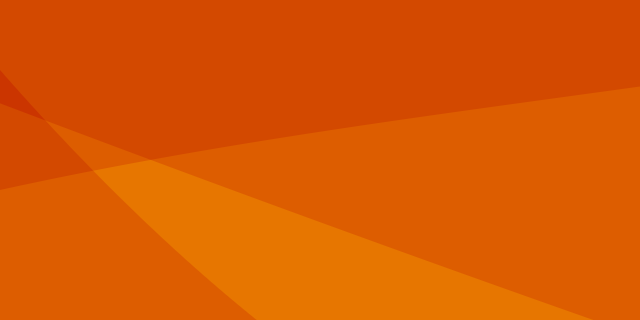
Write a WebGL 1 fragment shader that draws this background.

```glsl
precision highp float;

// Flat orange background cut by three gently curved edges.
// Each edge is a cubic y(x); crossing it raises or lowers a tone level,
// and the summed level picks one of four oranges.

uniform vec2 u_resolution;

// Edge coefficients: constant, x, x^2, x^3, in units of canvas height
#define RISING_EDGE  vec4(0.4063, 0.2197, -0.0464, 0.0087)
#define FALLING_EDGE vec4(0.6771, -0.3785, 0.0072, 0.0)
#define STEEP_EDGE   vec4(0.7813, -1.1412, 0.2085, 0.0)

// Tones from darkest to lightest
#define RUST   vec3(0.796, 0.208, 0.0)
#define EMBER  vec3(0.827, 0.286, 0.0)
#define ORANGE vec3(0.867, 0.363, 0.0)
#define AMBER  vec3(0.904, 0.463, 0.0)

// Smooth coverage of the area below a cubic edge
float below(vec2 p, vec4 edge) {
  float height = edge.x + p.x * (edge.y + p.x * (edge.z + p.x * edge.w));
  float slope = edge.y + p.x * (2.0 * edge.z + 3.0 * edge.w * p.x);
  float dist = (height - p.y) / sqrt(1.0 + slope * slope);
  return clamp(dist * u_resolution.y + 0.5, 0.0, 1.0);
}

// Blend through the four tones, one per whole level
vec3 tone(float level) {
  vec3 color = mix(RUST, EMBER, clamp(level, 0.0, 1.0));
  color = mix(color, ORANGE, clamp(level - 1.0, 0.0, 1.0));
  return mix(color, AMBER, clamp(level - 2.0, 0.0, 1.0));
}

void main() {
  vec2 p = gl_FragCoord.xy / u_resolution.y;

  // Two sheets lighten what lies below them, the steep one darkens it
  float level = 1.0 + below(p, RISING_EDGE) + below(p, FALLING_EDGE)
              - below(p, STEEP_EDGE);

  gl_FragColor = vec4(tone(level), 1.0);
}
```
